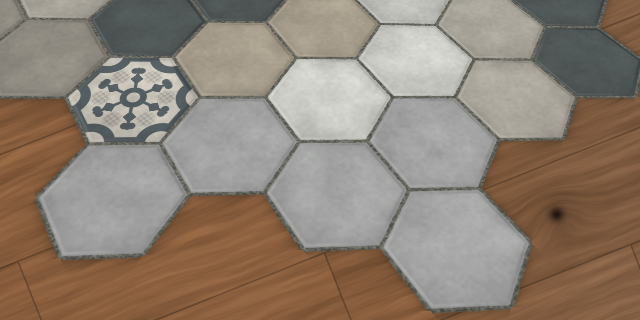
A WebGL 1 fragment shader for this texture:

```glsl
precision highp float;
// Hexagonal cement tiles in perspective, meeting a diagonal oak plank floor.
uniform vec2 u_resolution;

// Floor plane to canvas projection (x right, y down, canvas height = 1)
const vec3 PROJ_X = vec3(0.2154, -0.0529, 0.2050);
const vec3 PROJ_Y = vec3(0.00247, 0.1161, 0.3047);
const vec3 PROJ_W = vec3(0.0088, -0.062, 1.0);
const vec2 LENS_CENTER = vec2(0.78, 0.3125);
const float LENS_TWIST = 0.027;
const float HALF_HEIGHT = 0.8660254;
const float GROUT = 0.027;
const vec3 GROUT_COLOR = vec3(0.40, 0.40, 0.37);
const vec3 GREY = vec3(0.625, 0.63, 0.625);
const vec3 WHITE = vec3(0.785, 0.785, 0.765);
const vec3 BEIGE = vec3(0.635, 0.60, 0.535);
const vec3 SAND = vec3(0.66, 0.645, 0.605);
const vec3 SLATE = vec3(0.31, 0.335, 0.335);
const vec3 OAK_DARK = vec3(0.36, 0.235, 0.14);
const vec3 OAK_LIGHT = vec3(0.63, 0.44, 0.295);
const vec2 GRAIN_DIR = vec2(0.93, -0.37);
const float PLANK = 0.33;
const float PLANK_START = 1.11;
const float PLANK_LENGTH = 1.3;
const vec2 KNOT = vec2(1.74, 0.67);

float hash(vec2 p) { return fract(sin(dot(p, vec2(127.1, 311.7))) * 43758.5453); }

float noise(vec2 p) {
  vec2 i = floor(p), f = fract(p);
  f = f * f * (3.0 - 2.0 * f);
  return mix(mix(hash(i), hash(i + vec2(1, 0)), f.x),
             mix(hash(i + vec2(0, 1)), hash(i + vec2(1, 1)), f.x), f.y);
}

float fbm(vec2 p) {
  float sum = 0.0, amp = 0.5;
  for (int i = 0; i < 5; i++) {
    sum += amp * noise(p);
    p = p * 2.07 + 13.7;
    amp *= 0.5;
  }
  return sum;
}

// Cell ids are (column, row in half heights); each column ends at its own row
bool isTile(vec2 id) {
  float c = id.x;
  float last = c < -0.5 ? -1.0 : c < 0.5 ? 2.0 : c < 1.5 ? 1.0 : c < 2.5 ? 2.0
             : c < 3.5 ? 3.0 : c < 4.5 ? 0.0 : c < 5.5 ? -1.0 : -9.0;
  return id.y < last + 0.5;
}

vec3 tileColor(vec2 id) {
  float diagonal = id.x + id.y;
  if (id.x > 4.5 || (id.x > -0.5 && diagonal < -1.5)) return SLATE;
  if (id.x < -0.5) return id.y < -2.5 ? SAND : BEIGE * vec3(0.88, 0.90, 0.94);
  if (id.x > 3.5) return SAND * 0.985;
  if (id.x > 1.5 && abs(diagonal - 2.0) < 0.5 && id.y < 0.5) return WHITE;
  if (id.x > 2.5 && id.y < -2.5) return WHITE * 0.95;
  if (diagonal < 0.5) return BEIGE;
  return GREY * (0.97 + 0.012 * id.x);
}

float fill(float d, float aa) { return 1.0 - smoothstep(-aa, aa, d); }

// Six-fold floral ornament
vec3 ornament(vec2 q, float aa) {
  float sector = 1.0471976;
  float a = abs(mod(atan(q.y, q.x), sector) - 0.5 * sector);
  float r = length(q);
  vec2 f = r * vec2(cos(a), sin(a));
  vec2 corner = vec2(HALF_HEIGHT, 0.5);
  float stem = max(f.y - 0.025, abs(f.x - 0.38) - 0.24);
  float leaf = abs(f.x - 0.38) + f.y * 1.1 - 0.11;
  float bud = length(f - vec2(0.55, 0.05)) - 0.06;
  float hub = abs(r - 0.15) - 0.05;
  float band = abs(length(f - corner) - 0.29) - 0.075;
  float edging = max(abs(f.x - 0.80) - 0.045, f.y - 0.17);
  float ink = fill(min(min(min(stem, leaf), min(bud, hub)), min(band, edging)), aa);
  float hatch = fill(length(f - corner * 0.49) - 0.13, 0.04);
  hatch *= 0.35 + 0.25 * sin(q.x * 65.0) * sin(q.y * 65.0);
  vec3 col = mix(vec3(0.77, 0.75, 0.71), vec3(0.48, 0.48, 0.46), hatch);
  return mix(col, vec3(0.29, 0.33, 0.35), ink * 0.92);
}

vec3 oak(vec2 p) {
  vec2 toKnot = p - KNOT;
  float knot = exp(-dot(toKnot, toKnot) * 130.0);
  float s = dot(p, GRAIN_DIR);
  float t = dot(p, vec2(-GRAIN_DIR.y, GRAIN_DIR.x));
  float row = floor((t - PLANK_START) / PLANK);
  float along = (s - 0.65 - row * 0.9) / PLANK_LENGTH;
  float shade = hash(vec2(row, floor(along)));
  float bend = t + 0.07 * knot + 0.05 * fbm(vec2(s * 2.5, t * 5.0) + shade * 9.0);
  float fibre = fbm(vec2(s * 7.0, bend * 95.0));
  float figure = fbm(vec2(s * 2.0 + shade * 20.0, bend * 22.0));
  float rings = 0.5 + 0.5 * sin(bend * 130.0 + figure * 9.0);
  float tone = 0.08 + 0.50 * fibre + 0.50 * figure + 0.12 * rings + 0.14 * (shade - 0.5);
  vec3 col = mix(OAK_DARK, OAK_LIGHT, clamp(tone, 0.0, 1.15));
  col = mix(col, vec3(dot(col, vec3(0.35, 0.45, 0.2))), 0.16 * smoothstep(1.2, 2.0, p.x));
  // Plank seams and end joints
  float side = (0.5 - abs(fract((t - PLANK_START) / PLANK) - 0.5)) * PLANK;
  float end = (0.5 - abs(fract(along) - 0.5)) * PLANK_LENGTH;
  col *= 1.0 - 0.32 * fill(min(side, end) - 0.002, 0.003);
  return col * (1.0 - 0.6 * exp(-dot(toKnot, toKnot) * 2200.0) - 0.15 * knot);
}

void main() {
  vec2 uv = gl_FragCoord.xy / u_resolution;
  vec2 p = vec2(uv.x * 2.0, 1.0 - uv.y);
  float aa = 3.6 / u_resolution.y;

  // Project the canvas point back on the floor
  vec2 lens = p - LENS_CENTER;
  vec2 v = p + vec2(0.0, LENS_TWIST * lens.x * lens.y);
  vec3 h = cross(PROJ_X - v.x * PROJ_W, PROJ_Y - v.y * PROJ_W);
  vec2 q = (h.xy / h.z - vec2(1.0, 0.0)) * vec2(1.0, HALF_HEIGHT);

  // Nearest hexagon centre from two interleaved grids
  vec2 period = vec2(3.0, 2.0 * HALF_HEIGHT);
  vec2 c0 = floor(q / period + 0.5) * period;
  vec2 c1 = (floor(q / period) + 0.5) * period;
  vec2 center = distance(q, c0) < distance(q, c1) ? c0 : c1;
  vec2 id = floor(center / vec2(1.5, HALF_HEIGHT) + 0.5);
  vec2 l = q - center;
  float slant = HALF_HEIGHT * abs(l.x) + 0.5 * abs(l.y);
  float inset = HALF_HEIGHT - max(abs(l.y), slant);
  vec2 neighbour = id + (abs(l.y) > slant ? vec2(0.0, 2.0) : vec2(1.0)) * sign(l);

  vec3 grout = GROUT_COLOR * (0.75 + 0.5 * noise(q * 38.0));
  float joint = fill(inset - GROUT - 0.012 * (noise(q * 22.0) - 0.5), aa);
  vec3 col;
  if (isTile(id)) {
    col = tileColor(id);
    if (abs(id.x) + abs(id.y) < 0.5) col = ornament(l, aa);
    // Mottled glaze, worn rim and lit bevel
    float mottle = fbm(q * 2.6 + id * 3.1) - 0.48;
    float speckle = fbm(q * 17.0) - 0.48;
    col *= 1.0 + 0.20 * mottle + 0.10 * speckle;
    col *= 1.03 - 0.13 * exp(-inset * 9.0) + 0.05 * dot(l, vec2(0.3, -0.5));
    float bevel = exp(-pow((inset - 0.06) / 0.022, 2.0));
    col += 0.09 * bevel * dot(normalize(l + 0.001), vec2(-0.8, 0.4));
    col = mix(col, grout, joint);
  } else {
    col = oak(p);
    if (isTile(neighbour)) {
      col *= 1.0 - 0.28 * exp(-inset * 16.0);
      col = mix(col, grout * 0.9, joint);
    }
  }
  gl_FragColor = vec4(clamp(col, 0.0, 1.0), 1.0);
}
```
